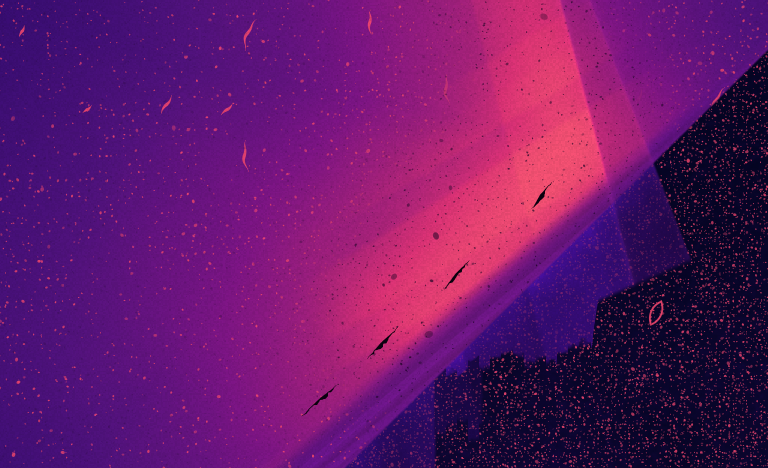
Reproduce this background procedurally as a Shadertoy shader.

```glsl
// A coral ridge fades into violet haze and ends at a dark diagonal edge.
// Heat around a bent segment drives a colour ramp; beams, facets, a ragged
// veil, dust, hairs and scratches lie on top.

const vec3 RAMP[6] = vec3[6](
  vec3(0.17, 0.04, 0.42), vec3(0.31, 0.07, 0.48), vec3(0.48, 0.08, 0.51),
  vec3(0.64, 0.13, 0.47), vec3(0.84, 0.19, 0.45), vec3(0.94, 0.31, 0.44));
const vec3 NIGHT = vec3(0.015, 0.015, 0.13);
const vec3 DEEP_BLUE = vec3(0.09, 0.03, 0.27);
const vec3 VEIL = vec3(0.19, 0.04, 0.42);
const vec3 BAND = vec3(0.39, 0.075, 0.54);
const vec3 DUST = vec3(0.92, 0.27, 0.42);
const vec3 INK = vec3(0.10, 0.01, 0.14);
const vec2 RIDGE_LOW = vec2(0.92, 0.32);
const vec2 RIDGE_MID = vec2(1.22, 0.70);
const vec2 RIDGE_TOP = vec2(1.12, 1.05);
const float FALLOFF = 0.45;

vec3 hash3(vec2 p) {
  vec3 q = fract(p.xyx * vec3(0.1031, 0.1030, 0.0973));
  q += dot(q, q.yxz + 33.33);
  return fract((q.xxy + q.yzz) * q.zyx);
}

float noise(vec2 p) {
  vec2 i = floor(p), f = fract(p);
  f = f * f * (3.0 - 2.0 * f);
  return mix(mix(hash3(i).x, hash3(i + vec2(1, 0)).x, f.x),
             mix(hash3(i + vec2(0, 1)).x, hash3(i + 1.0).x, f.x), f.y);
}

float fbm(vec2 p) {
  float sum = 0.0, amp = 0.5;
  for (int i = 0; i < 4; i++) { sum += amp * noise(p); p = p * 2.03 + 7.1; amp *= 0.5; }
  return sum;
}

float segment(vec2 p, vec2 a, vec2 b) {
  vec2 ab = b - a;
  return length(p - a - ab * clamp(dot(p - a, ab) / dot(ab, ab), 0.0, 1.0));
}

float fill(float d) { return clamp(0.5 - d * iResolution.y, 0.0, 1.0); }

// Soft step of half-width w
float soft(float w, float x) { return smoothstep(-w, w, x); }

vec2 turn(vec2 p, float a) { return vec2(cos(a) * p.x + sin(a) * p.y, cos(a) * p.y - sin(a) * p.x); }

// Parallel bands of random tone
float facets(float x, float seed) {
  float i = floor(x);
  return mix(hash3(vec2(i, seed)).x, hash3(vec2(i + 1.0, seed)).x, smoothstep(0.75, 1.0, x - i));
}

// Tapered sliver along x
float sliver(vec2 q, float len, float width) {
  return fill(max(abs(q.y) - width * (1.0 - abs(q.x) / len), abs(q.x) - len));
}

// Dots of random size and strength, one per chosen cell
float dust(vec2 p, float cells, float chance, float size) {
  vec3 h = hash3(floor(p * cells) + cells);
  vec2 q = (fract(p * cells) - 0.2 - 0.6 * h.xy) / cells;
  q = turn(q, h.x * 6.28) * vec2(0.85, 1.1);
  float dot = fill(length(q) - size * mix(0.45, 1.0, fract(h.z * 57.0)));
  return step(h.z, chance) * dot * mix(0.4, 1.0, fract(h.z * 91.0));
}

// Short bent fibres, one per chosen cell
float hairs(vec2 p, float cells, float chance) {
  vec3 h = hash3(floor(p * cells) + 19.0);
  vec2 q = turn((fract(p * cells) - 0.3 - 0.4 * h.xy) / cells, 0.7 + h.y);
  q.y += (h.x - 0.5) * 14.0 * q.x * q.x + 0.002 * sin(q.x * 150.0);
  return step(h.z, chance) * sliver(q, mix(0.012, 0.036, h.x), 0.0036);
}

void mainImage(out vec4 fragColor, in vec2 fragCoord) {
  vec2 p = fragCoord / iResolution.y;
  float edge = ((p.x - 0.737) * 0.988 - p.y) / 1.406;
  float rim = ((p.x - 0.94) * 0.845 - p.y + 0.316) / 1.309;
  float inner = 1.457 - 0.26 * p.y - p.x, outer = 1.65 - 0.39 * p.y - p.x;
  float inInner = soft(0.004, inner), inOuter = soft(0.004, outer);
  float dark = soft(0.003, edge), lit = 1.0 - dark;

  // Heat with facets and beam steps
  float ridge = min(segment(p, RIDGE_LOW, RIDGE_MID), segment(p, RIDGE_MID, RIDGE_TOP));
  float heat = 1.05 * exp(-sqrt(ridge * ridge + 0.0036) / FALLOFF);
  heat *= 1.0 - 0.16 * smoothstep(0.65, 1.0, p.y);
  float warm = smoothstep(0.45, 0.72, heat);
  heat += 0.1 * (fbm(p * 3.0) - 0.47);
  heat += warm * 0.1 * (facets((p.y - 0.62 * p.x) * 13.0, 3.0) - 0.5);
  heat += warm * 0.05 * (soft(0.006, 0.19 - inner) - 0.4);
  heat *= mix(0.74, 1.0, inInner) * mix(0.85, 1.0, inOuter);
  float level = clamp(heat, 0.0, 0.999) * 5.0;
  int k = int(level);
  vec3 col = mix(RAMP[k], RAMP[k + 1], fract(level));

  // Purple bands below the ridge
  float stripes = mix(facets(rim * 60.0, 7.0), noise(vec2(rim * 90.0, p.x * 3.0)), 0.35);
  vec3 band = BAND * (0.78 + 0.42 * stripes);
  band += vec3(0.16, 0.03, -0.02) * inOuter * (1.0 - smoothstep(0.0, 0.04, rim));
  col = mix(col, band, soft(0.018, rim) * 0.9);

  // Night side and ragged veil
  float murk = fbm(p * 5.0) * (1.0 - smoothstep(0.0, 0.75, p.y)) + 0.5 * noise(p * 110.0) * noise(p * 60.0);
  vec3 night = mix(NIGHT, DEEP_BLUE, 0.65 * murk);
  float tatter = 0.04 * hash3(vec2(floor(p.x * 42.0), 3.0)).x + 0.05 * fbm(p * 30.0) - 0.045;
  float hem = mix(0.1 + 0.12 * p.x + tatter, 0.44 * p.x - 0.205, smoothstep(1.26, 1.28, p.x));
  float veil = max(soft(0.008, p.y - hem) * inOuter, 0.75 * soft(0.005, 0.93 - p.x));
  veil = max(veil, 0.4 * soft(0.005, 1.03 - p.x) * soft(0.01, p.y + tatter - 0.08));
  vec3 cloth = VEIL * (0.72 + 0.25 * inInner + 0.4 * exp(-edge * 22.0));
  cloth *= 0.88 + 0.24 * facets((p.x + 0.26 * p.y) * 17.0, 5.0);
  night = mix(night, cloth, veil * (0.72 + 0.4 * fbm(p * 12.0)));
  col = mix(col, night, dark);

  // Bright beam borders
  float glint = exp(-abs(inner) * 160.0) + 0.7 * exp(-abs(outer) * 160.0);
  col += vec3(0.07, 0.02, 0.05) * glint * mix(1.0, veil, dark);

  // Light dust on violet and night, soot on the glow
  float cool = (1.0 - warm) * lit, open = dark * (1.0 - 0.6 * veil);
  float drift = 0.5 + smoothstep(0.3, 0.65, fbm(p * 4.0 + 3.0));
  float specks = hairs(p, 7.0, 0.34) * cool * smoothstep(0.25, 0.45, p.y);
  float soot = dust(p, 9.0, 0.22, 0.008) * warm * lit;
  for (float s = 0.0; s < 4.0; s++) {
    float cells = 135.0 - 32.0 * s, size = 0.0015 + 0.0008 * s;
    specks = max(specks, dust(p + s, cells, 0.5 - 0.13 * s, size) * open);
    specks = max(specks, dust(p + s + 3.0, cells * 0.55, (0.22 - 0.05 * s) * drift, size * 1.15) * cool);
    soot = max(soot, dust(p + s + 5.0, cells * 0.6, 0.27 - 0.06 * s, size * 0.85) * lit * (0.3 + 0.7 * warm));
  }
  col = mix(mix(col, DUST, specks * 0.9), INK, soot * 0.75);

  // Broken gashes along the ridge
  for (float t = 0.0; t < 1.1; t += 0.3333) {
    vec2 center = mix(vec2(0.684, 0.145), vec2(1.158, 0.583), t) - 0.028 * sin(t * 3.14);
    vec2 q = turn(p - center, mix(0.72, 0.92, t));
    float rough = noise(vec2(q.x * 170.0, t * 9.0));
    q.y += 0.003 * (rough - 0.5);
    col = mix(col, INK * 0.4, sliver(q, 0.052 - 0.016 * t, 0.0015 + 0.004 * rough));
  }

  // Hollow leaf-shaped flake
  vec2 leaf = turn(p - vec2(1.402, 0.331), 1.15);
  float husk = abs(length(vec2(leaf.x, abs(leaf.y) + 0.027)) - 0.038) - 0.002;
  col = mix(col, DUST, fill(husk) * 0.9);
  fragColor = vec4(col * (0.96 + 0.08 * hash3(floor(p * 312.0)).x), 1.0);
}
```
